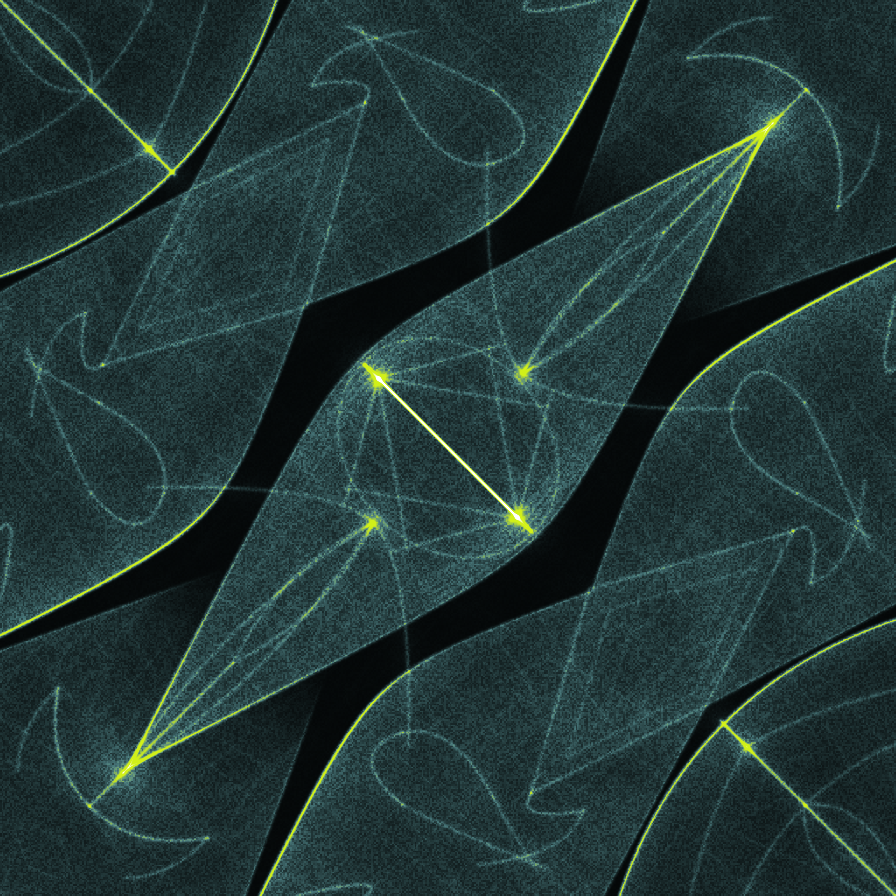
Reproduce this pattern procedurally as a Shadertoy shader.

```glsl
// Glowing teal attractor: folded veils, bright caustic edges and fine grain with two diagonal mirrors.

const float LINE_WIDTH = 0.0030;

float hash(vec2 p) {
    vec3 r = fract(vec3(p.xyx) * 0.1031);
    r += dot(r, r.yzx + 33.33);
    return fract((r.x + r.y) * r.z);
}

vec2 gradientAt(vec2 cell) {
    float angle = 6.2832 * hash(cell);
    return vec2(cos(angle), sin(angle));
}

float gradientNoise(vec2 p) {
    vec2 i = floor(p), f = fract(p), w = f * f * (3.0 - 2.0 * f);
    vec2 e = vec2(1, 0);
    float low = mix(dot(gradientAt(i), f), dot(gradientAt(i + e), f - e), w.x);
    float high = mix(dot(gradientAt(i + e.yx), f - e.yx), dot(gradientAt(i + 1.0), f - 1.0), w.x);
    return mix(low, high, w.y);
}

float segmentDistance(vec2 p, vec2 a, vec2 b) {
    vec2 d = b - a;
    return length(p - a - d * clamp(dot(p - a, d) / dot(d, d), 0.0, 1.0));
}

float glow(float d, float width) {
    return exp(-d * d / (width * width)) + 0.22 * exp(-abs(d) / 0.012);
}

// Thin quadratic arc from a to c, pulled towards b
float strand(vec2 p, vec2 a, vec2 b, vec2 c, float gain) {
    float d = 1e3;
    vec2 last = a;
    for (int i = 1; i <= 10; i++) {
        float k = float(i) / 10.0;
        vec2 next = mix(mix(a, b, k), mix(b, c, k), k);
        d = min(d, segmentDistance(p, last, next));
        last = next;
    }
    return gain * glow(d, LINE_WIDTH);
}

float ray(vec2 p, vec2 a, vec2 b, float gain) {
    return gain * glow(segmentDistance(p, a, b), LINE_WIDTH);
}

// Sharp edge whose light fades towards positive depth
float caustic(float depth, float gain) {
    float veil = depth > 0.0 ? 0.28 * exp(-depth / 0.03) : 0.0;
    return gain * (exp(-depth * depth / (LINE_WIDTH * LINE_WIDTH)) + veil);
}

// Fine filaments made from the zero lines of stretched noise
float wisps(vec2 p) {
    float a = abs(gradientNoise(p * vec2(3.0, 17.0) + 4.0));
    float b = abs(gradientNoise(p * vec2(15.0, 3.5) + 19.0));
    return exp(-a * 45.0) + exp(-b * 45.0);
}

vec3 ramp(float d) {
    vec3 c = vec3(0.01, 0.018, 0.02) + vec3(0.31, 0.51, 0.52) * min(d, 1.0);
    c = mix(c, vec3(0.82, 0.94, 0.10), smoothstep(0.85, 1.6, d));
    return mix(c, vec3(1), smoothstep(2.3, 3.2, d));
}

float veils(vec2 q, float soft) {
    float s = q.x, t = q.y;
    float body = 0.2416 - 0.333 * sqrt(s * s + 0.0172) - t;
    float wing = 0.126 + 0.4667 * (s - 0.41) - t;
    float lobe = t - (0.167 - 0.07 * s + 0.43 * sqrt((s - 0.33) * (s - 0.33) + 0.0169));
    float lobeEnd = 0.576 + 0.3 * s - t;
    float corner = t - 0.615 - 0.8 * s * s;
    float diamond = min(t - 0.315 - 0.556 * s, 0.576 - 0.334 * s - t);

    // Filled areas
    float d = 0.03;
    d += 0.36 * smoothstep(-soft, soft, body);
    d += 0.29 * smoothstep(-soft, soft, min(wing, -body)) * smoothstep(0.36, 0.65, s);
    d += 0.33 * smoothstep(-soft, soft, min(lobe, lobeEnd));
    d += 0.22 * smoothstep(-soft, soft, corner);
    d += 0.07 * smoothstep(-soft, soft, diamond);
    d *= 1.0 + 0.35 * gradientNoise(q * 9.0) + 0.3 * wisps(q);

    // Bright borders
    d += caustic(body, 0.35 + 0.6 * smoothstep(0.25, 0.65, s));
    d += caustic(wing, 0.3 * smoothstep(0.38, 0.55, s));
    d += caustic(lobe, 0.32 + 0.9 * smoothstep(0.2, 0.42, s));
    d += caustic(lobeEnd, 0.25) + caustic(corner, 1.05);
    for (int i = 1; i <= 4; i++)
        d += caustic(body - 0.011 * float(i), 0.13 * smoothstep(0.4, 0.1, s));
    return d;
}

float filaments(vec2 q) {
    // Core: axis, star, rays and oval
    vec2 star = vec2(0, 0.156), cusp = vec2(0.167, 0), tip = vec2(0.725, 0);
    float d = 3.2 * exp(-pow(segmentDistance(q, vec2(0), star) / 0.0022, 2.0));
    d += 1.3 * exp(-length(q - star) / 0.012) + ray(q, star, vec2(0, 0.185), 1.2);
    d += ray(q, star, vec2(0.11, 0), 0.3) + ray(q, vec2(0.11, 0), vec2(0.16, 0.069), 0.25);
    d += ray(q, star, vec2(0.178, 0.053), 0.3);
    d += 0.25 * glow((length(q / vec2(0.155, 0.19)) - 1.0) * 0.17, LINE_WIDTH);

    // Inner petal and tip curl
    d += 0.9 * exp(-length(q - cusp) / 0.015) + ray(q, vec2(0.48, 0), tip, 0.55);
    d += strand(q, cusp, vec2(0.32, 0.055), vec2(0.48, 0), 0.3);
    d += strand(q, cusp, vec2(0.45, 0.065), tip, 0.3);
    d += strand(q, cusp, vec2(0.168, 0.09), vec2(0.378, 0.29), 0.28);
    d += ray(q, tip, vec2(0.80, 0), 0.55) + 0.8 * exp(-length(q - tip) / 0.025);
    d += strand(q, vec2(0.80, 0), vec2(0.80, 0.10), vec2(0.703, 0.167), 0.5);
    d += strand(q, vec2(0.703, 0.167), vec2(0.79, 0.17), vec2(0.84, 0.12), 0.3);

    // Ribbon loop and hook of the side lobe
    d += strand(q, vec2(0.449, 0.348), vec2(0.46, 0.22), vec2(0.368, 0.267), 0.38);
    d += strand(q, vec2(0.368, 0.267), vec2(0.30, 0.31), vec2(0.339, 0.44), 0.35);
    d += strand(q, vec2(0.339, 0.44), vec2(0.365, 0.53), vec2(0.371, 0.569), 0.3);
    d += strand(q, vec2(0.449, 0.348), vec2(0.42, 0.44), vec2(0.358, 0.582), 0.3);
    d += strand(q, vec2(0.293, 0.478), vec2(0.345, 0.49), vec2(0.254, 0.556), 0.38);
    d += strand(q, vec2(0.254, 0.556), vec2(0.32, 0.59), vec2(0.43, 0.50), 0.3);
    d += strand(q, vec2(0.67, 0.33), vec2(0.54, 0.41), vec2(0.59, 0.41), 0.4);

    // Nested diamonds
    for (int i = 0; i < 3; i++) {
        float k = 1.0 - 0.28 * float(i);
        vec2 peak = vec2(0.293 * k, 0.478);
        d += (ray(q, vec2(0, 0.478 - 0.163 * k), peak, 0.3)
            + ray(q, peak, vec2(0, 0.478 + 0.098 * k), 0.3)) * k * k;
    }

    // Corner axis and fans
    d += ray(q, vec2(0, 0.61), vec2(0, 1), 0.85) + exp(-length(q - vec2(0, 0.667)) / 0.012);
    d += strand(q, vec2(0, 0.667), vec2(0.10, 0.69), vec2(0.23, 0.77), 0.25);
    d += strand(q, vec2(0, 0.797), vec2(0.07, 0.85), vec2(0.03, 0.97), 0.28);
    return d + strand(q, vec2(0, 0.797), vec2(0.09, 0.80), vec2(0.17, 0.83), 0.25);
}

void mainImage(out vec4 fragColor, in vec2 fragCoord) {
    vec2 uv = fragCoord / iResolution.xy, p = uv - 0.5;
    vec2 mirrored = abs(vec2(p.x + p.y, p.x - p.y));
    float density = veils(mirrored, 1.5 / iResolution.y) + filaments(mirrored);
    float grain = 0.58 + 0.72 * hash(floor(uv * 512.0));
    density *= mix(grain, 1.0, smoothstep(0.6, 1.6, density));
    fragColor = vec4(ramp(density), 1);
}
```
